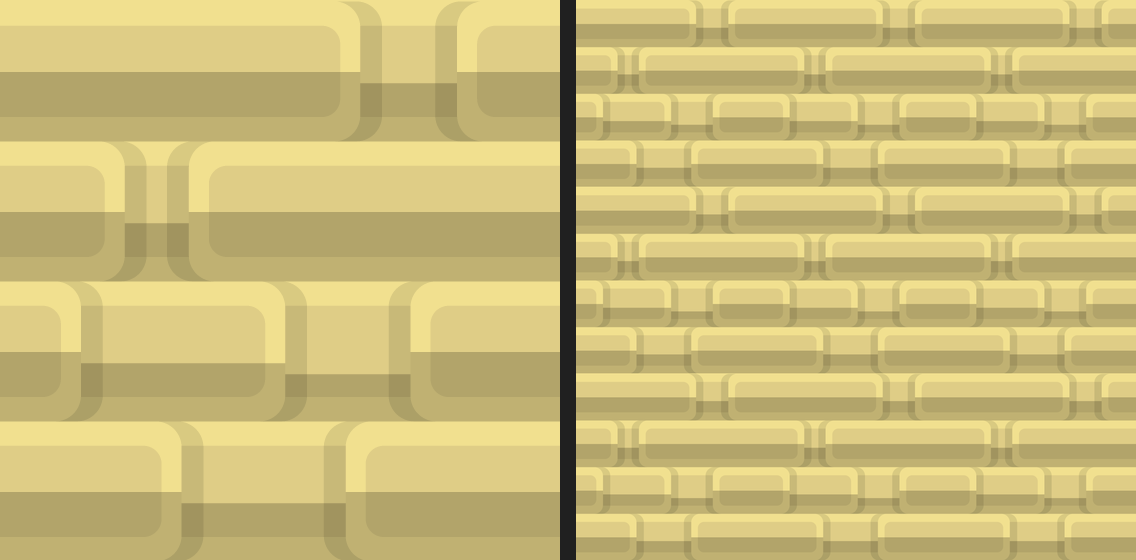
Left, the tile; right, the same tile 3 across and 3 down.
Give the GLSL for this texture, as a three.js fragment shader.

```glsl
varying vec2 vUv;

// Signed distance to a rounded box centred at the origin
float roundedBox(vec2 p, vec2 halfSize, float radius) {
  vec2 q = abs(p) - halfSize + radius;
  return length(max(q, 0.0)) + min(max(q.x, q.y), 0.0) - radius;
}

// Two-tone stone: lit above the split, shaded below, with a darker panel
vec3 stone(float y, float split, bool panel) {
  vec3 lit = panel ? vec3(0.873, 0.804, 0.525) : vec3(0.945, 0.878, 0.561);
  vec3 shaded = panel ? vec3(0.700, 0.644, 0.416) : vec3(0.751, 0.695, 0.449);
  return y < split ? lit : shaded;
}

// Deeper layers have a lower shading split
float splitAt(float depth) {
  return 0.505 + 0.079 * depth;
}

// Lays a brick and its side shadow over the layers below
vec3 layBrick(vec3 below, vec2 p, float centre, float halfWidth, float depth) {
  vec2 q = vec2(mod(p.x - centre + 2.0, 4.0) - 2.0, p.y - 0.5);
  if (roundedBox(q, vec2(halfWidth, 0.5), 0.185) < 0.0) {
    bool panel = roundedBox(q, vec2(halfWidth - 0.143, 0.326), 0.13) < 0.0;
    return stone(p.y, splitAt(depth), panel);
  }
  bool shadow = roundedBox(q, vec2(halfWidth + 0.156, 0.5), 0.185) < 0.0;
  return shadow ? below * 0.9 : below;
}

vec3 wall(vec2 uv) {
  // Four courses counted from the top, in units of one course height
  vec2 p = vec2(uv.x, 1.0 - uv.y) * 4.0 - vec2(0.0, 0.01);
  float course = clamp(floor(p.y), 0.0, 3.0);
  p.y -= course;

  // Centre and half width of the front brick in each course
  vec2 front = course < 0.5 ? vec2(0.919, 1.654)
             : course < 1.5 ? vec2(3.120, 1.771)
             : course < 2.5 ? vec2(3.755, 0.823)
             : vec2(3.883, 1.414);
  bool layered = course == 2.0;

  // Recessed band, optional middle brick, then the front brick
  vec3 color = stone(p.y, splitAt(layered ? 2.0 : 1.0), abs(p.y - 0.5) < 0.326);
  if (layered) color = layBrick(color, p, 0.758, 1.279, 1.0);
  return layBrick(color, p, front.x, front.y, 0.0);
}

void main() {
  // Average a grid of samples across the footprint to smooth every edge
  vec2 footprint = fwidth(vUv);
  vec3 sum = vec3(0.0);
  for (int i = 0; i < 4; i++) {
    for (int j = 0; j < 4; j++) {
      vec2 offset = (vec2(float(i), float(j)) - 1.5) / 4.0;
      sum += wall(vUv + offset * footprint);
    }
  }
  gl_FragColor = vec4(sum / 16.0, 1.0);
}
```
